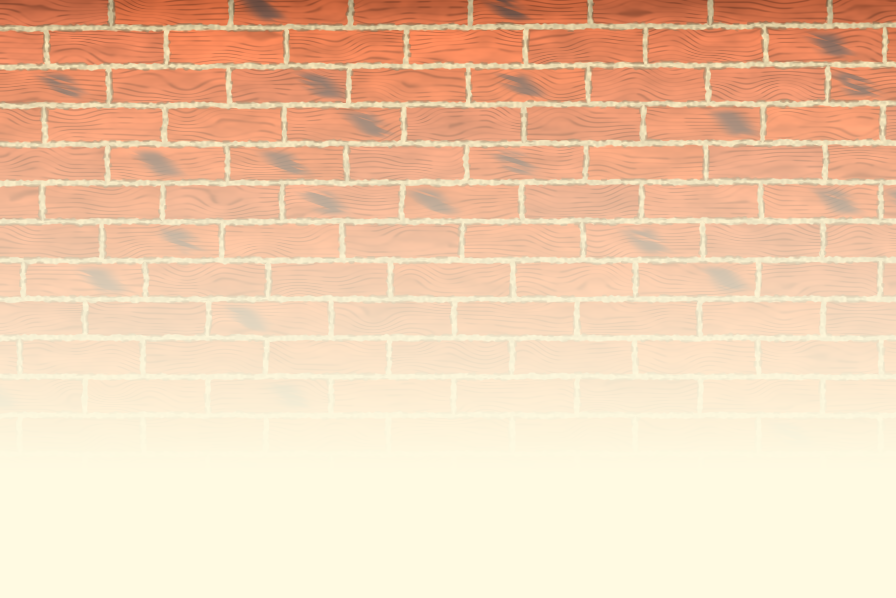
This texture is drawn by a Shadertoy shader. Its source:

```glsl
// A weathered red brick wall in running bond that fades down into plain cream.
#define ROW_HEIGHT 0.0647
#define FIRST_BED 0.0475
#define BRICK_LENGTH 0.2004
#define MORTAR_HALF 0.0046
#define FADE_END 0.79
#define FADE_CURVE 1.25
#define STAIN_CHANCE 0.33
#define GRAIN_DEPTH 0.16
#define CREAM vec3(1.0, 0.98, 0.885)
#define BRICK vec3(0.95, 0.47, 0.28)
#define MORTAR vec3(0.91, 0.83, 0.65)
#define SOOT vec3(0.36, 0.33, 0.32)

float hash(vec2 p) {
    vec3 q = fract(vec3(p.xyx) * 0.1031);
    q += dot(q, q.yzx + 33.33);
    return fract((q.x + q.y) * q.z);
}

float noise(vec2 p) {
    vec2 cell = floor(p), f = fract(p);
    f = f * f * (3.0 - 2.0 * f);
    float low = mix(hash(cell), hash(cell + vec2(1, 0)), f.x);
    float high = mix(hash(cell + vec2(0, 1)), hash(cell + vec2(1, 1)), f.x);
    return mix(low, high, f.y);
}

float fbm(vec2 p) {
    float sum = 0.0, gain = 0.55;
    for (int i = 0; i < 3; i++) {
        sum += gain * noise(p);
        p = p * 2.07 + 17.3;
        gain *= 0.5;
    }
    return sum;
}

// Brick cell at p (y runs down): id receives column and row,
// local the offset from the brick centre; returns distance to the joint line.
float brickCell(vec2 p, out vec2 id, out vec2 local) {
    float tilt = 0.0035 * p.x * clamp(1.0 - p.y / 0.56, 0.0, 1.0);
    float course = (p.y + tilt - FIRST_BED) / ROW_HEIGHT + 1.0;
    float row = floor(course);

    // Lower courses are slightly longer and shifted to the left.
    float pitch = BRICK_LENGTH + 0.0056 * smoothstep(5.5, 7.5, row);
    float anchor = 1.389 - 0.0018 * min(row, 6.0) - 0.53 * pitch * mod(row, 2.0);
    float along = (p.x - anchor) / pitch;

    id = vec2(floor(along) + 20.0, row + 5.0);
    local = (fract(vec2(along, course)) - 0.5) * vec2(pitch, ROW_HEIGHT);
    vec2 gap = 0.5 * vec2(pitch, ROW_HEIGHT) - abs(local);
    return min(gap.x, gap.y);
}

// Slanted, streaky soot mark on some of the bricks.
float stain(vec2 p, vec2 id, vec2 local) {
    float chosen = step(hash(id + 3.7), STAIN_CHANCE);
    float centre = (hash(id + 41.0) - 0.5) * 0.11;
    float slant = local.x - centre - 0.9 * local.y;
    float body = 1.0 - smoothstep(0.004, 0.042, abs(slant));
    body *= 1.0 - smoothstep(0.012, 0.027, abs(local.y));
    float streak = noise(vec2(p.x * 28.0, (p.y - 0.3 * p.x) * 190.0));
    return chosen * body * smoothstep(0.2, 0.65, streak + 0.25 * body);
}

void mainImage(out vec4 fragColor, in vec2 fragCoord) {
    vec2 uv = fragCoord / iResolution.xy;
    vec2 p = vec2(uv.x * 1.5, 1.0 - uv.y);
    float pixel = 1.0 / iResolution.y;

    // Uneven joints
    vec2 wobble = vec2(noise(p * 45.0), noise(p * 45.0 + 60.0)) - 0.5;
    vec2 id, local;
    float joint = brickCell(p + 0.0028 * wobble, id, local);
    joint += 0.0026 * (noise(p * 170.0) - 0.5);
    float face = smoothstep(-pixel, pixel, joint - MORTAR_HALF);

    // Brick face: tint per brick, soft blotches, wavy grain
    vec3 brick = BRICK * (0.96 + 0.09 * hash(id));
    brick = mix(brick, vec3(0.78, 0.46, 0.36), 0.35 * hash(id + 9.0));
    brick *= 0.88 + 0.26 * fbm(p * vec2(22.0, 60.0));
    float phase = p.y * 125.0 + 4.0 * noise(p * vec2(16.0, 26.0) + id * 7.0);
    float line = pow(0.5 + 0.5 * cos(6.2832 * phase), 3.0);
    float worn = smoothstep(0.35, 0.7, noise(p * vec2(38.0, 75.0) + 11.0));
    brick *= 1.0 - GRAIN_DEPTH * line * (0.35 + worn);
    brick = mix(brick, SOOT, 0.72 * stain(p, id, local));

    // Mortar with sandy speckle
    vec3 mortar = MORTAR * (0.9 + 0.2 * noise(p * 210.0));
    vec3 color = mix(mortar, brick, face);

    // Broken shadow along the brick edges
    float rim = 1.0 - smoothstep(0.0008, 0.0035, abs(joint - MORTAR_HALF));
    float broken = smoothstep(0.4, 0.75, noise(p * vec2(90.0, 130.0) + 23.0));
    color = mix(color, vec3(0.54, 0.42, 0.30), 0.6 * rim * broken);

    // Darker top course, then the fade into cream
    color *= mix(0.79, 1.0, smoothstep(0.0, 0.07, p.y));
    float remain = clamp(1.0 - p.y / FADE_END, 0.0, 1.0);
    color = mix(CREAM, color, pow(remain, FADE_CURVE));
    fragColor = vec4(clamp(color, 0.0, 1.0), 1.0);
}
```
